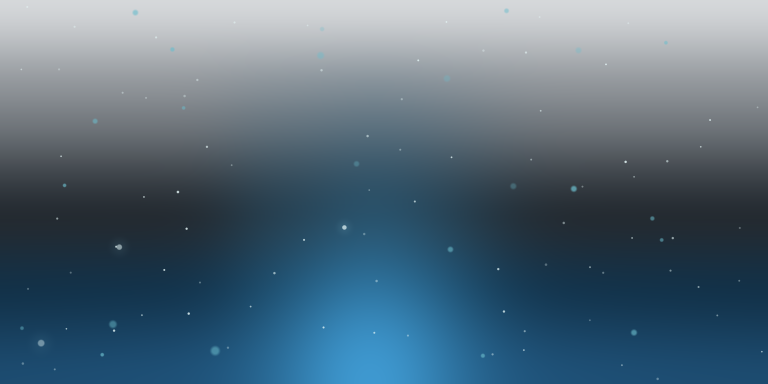
Reproduce this background procedurally as a WebGL 1 fragment shader.

```glsl
precision highp float;
uniform vec2 u_resolution;

float hash(vec2 p) {
  return fract(sin(dot(p, vec2(127.1, 311.7))) * 43758.5453);
}

// One jittered dot per occupied grid cell; radius is in canvas heights
float dots(vec2 p, float cells, float radius, float softness, float density, float seed) {
  vec2 cell = floor(p * cells);
  vec2 id = cell + seed;
  vec2 jitter = vec2(hash(id + 3.1), hash(id + 7.7));
  vec2 center = (cell + 0.12 + 0.76 * jitter) / cells;
  float size = radius * mix(0.55, 1.0, hash(id + 11.3));
  float blur = max(size * softness, 0.7 / u_resolution.y);
  float disk = 1.0 - smoothstep(size - blur, size + blur, length(p - center));
  return disk * step(hash(id), density) * mix(0.35, 1.0, hash(id + 17.9));
}

// Silver haze above, charcoal in the middle, deep blue below
vec3 backdrop(float y) {
  vec3 color = mix(vec3(0.11, 0.29, 0.43), vec3(0.07, 0.19, 0.28), smoothstep(0.0, 0.27, y));
  color = mix(color, vec3(0.14, 0.165, 0.19), smoothstep(0.22, 0.45, y));
  color = mix(color, vec3(0.51, 0.53, 0.55), smoothstep(0.42, 0.77, y));
  return mix(color, vec3(0.84, 0.85, 0.86), smoothstep(0.69, 1.02, y));
}

void main() {
  vec2 p = gl_FragCoord.xy / u_resolution.y;
  float aspect = u_resolution.x / u_resolution.y;
  float dx = p.x - 0.482 * aspect;
  float y = p.y;
  vec3 color = backdrop(y);

  // Vertical shafts of light
  float fade = 1.0 - smoothstep(0.38, 0.97, y);
  float shaft = 0.5 * exp(-dx * dx / 0.055);
  shaft += 0.16 * exp(-pow(dx + 0.28, 2.0) / 0.02);
  shaft += 0.12 * exp(-pow(dx - 0.25, 2.0) / 0.03);
  color = mix(color, vec3(0.16, 0.40, 0.54), shaft * fade);

  // Wide pool of light with a bright core at the bottom
  float pool = exp(-dx * dx / 0.5 - y * y / 0.05);
  float core = exp(-dx * dx / 0.055 - y * y / 0.09);
  color = mix(color, vec3(0.15, 0.42, 0.62), 0.3 * pool);
  color = mix(color, vec3(0.25, 0.61, 0.83), 0.95 * core);

  // Soft teal motes in two sizes
  float motes = dots(p, 4.0, 0.014, 0.45, 0.3, 5.0);
  motes = max(motes, dots(p, 5.0, 0.008, 0.5, 0.3, 23.0));
  color = mix(color, vec3(0.42, 0.74, 0.80), 0.75 * motes);

  // Fine sparks and a few bright lights with halos
  float sparks = dots(p, 9.0, 0.0032, 0.6, 0.5, 41.0);
  float lights = dots(p, 4.0, 0.009, 0.3, 0.14, 67.0);
  float halos = dots(p, 4.0, 0.024, 0.9, 0.14, 67.0);
  color = mix(color, vec3(0.55, 0.78, 0.85), 0.15 * halos);
  color = mix(color, vec3(0.91, 0.98, 0.98), max(0.85 * sparks, lights));

  gl_FragColor = vec4(color, 1.0);
}
```
